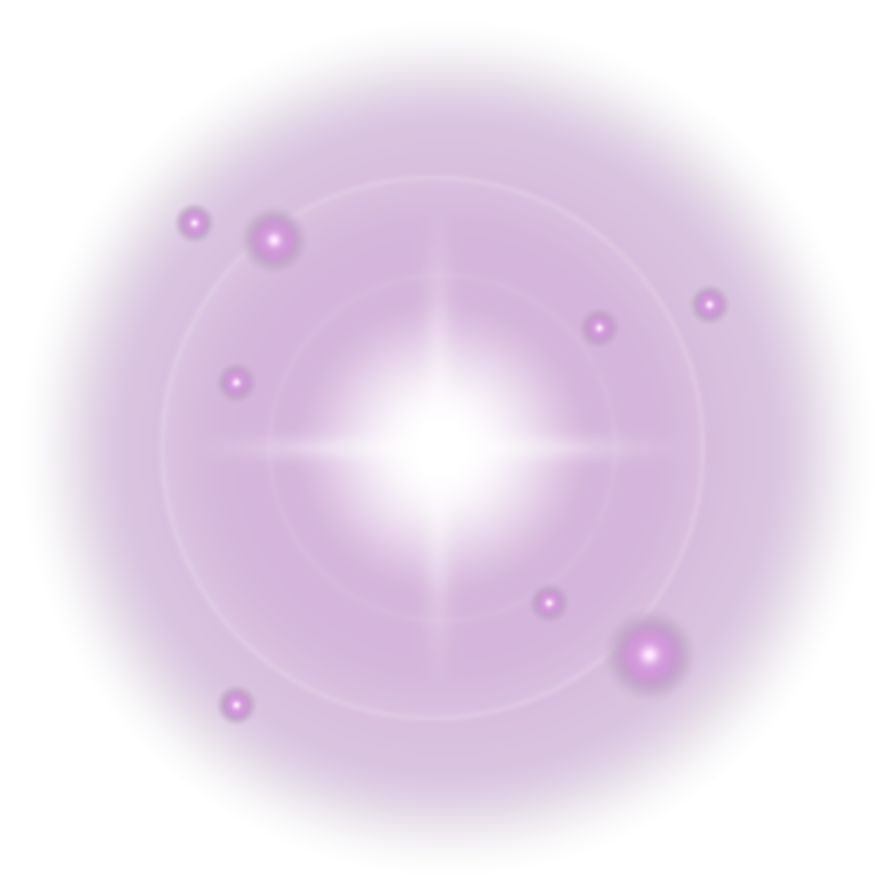
Give the GLSL for this background, as a three.js fragment shader.

```glsl
varying vec2 vUv;

const vec3 WHITE = vec3(1.0);
const vec3 LILAC = vec3(0.835, 0.71, 0.86);
const vec3 MAUVE = vec3(0.85, 0.765, 0.875);
const vec3 ASH = vec3(0.82, 0.79, 0.83);
const vec3 ORCHID = vec3(0.82, 0.59, 0.855);
const vec3 ORB_RIM = vec3(0.745, 0.635, 0.775);
const vec3 ORB_HEART = vec3(1.0, 0.91, 1.0);

const int ORB_COUNT = 8;

// Opacity of a disc that fades between two radii
float softDisc(float dist, float inner, float outer) {
  return 1.0 - smoothstep(inner, outer, dist);
}

// Thin soft circle
float ring(vec2 p, vec2 center, float radius, float width) {
  float offset = (length(p - center) - radius) / width;
  return exp(-offset * offset);
}

// Light streak along x, tapering towards its ends
float streak(vec2 p, float reach, float width) {
  float across = p.y / width;
  return exp(-across * across) * softDisc(abs(p.x), 0.08, reach);
}

// Wide disc that turns grey as it fades
vec3 addHalo(vec3 base, float dist) {
  vec3 tint = mix(LILAC, MAUVE, smoothstep(0.22, 0.36, dist));
  tint = mix(tint, ASH, smoothstep(0.37, 0.47, dist));
  return mix(base, tint, softDisc(dist, 0.35, 0.485));
}

// Glowing bead: pale heart, orchid body, dusky rim
vec3 addOrb(vec3 base, vec2 p, vec3 orb) {
  float dist = length(p - orb.xy) / orb.z;
  vec3 tint = mix(ORCHID, ORB_RIM, smoothstep(0.3, 0.8, dist));
  tint = mix(tint, ORB_HEART, exp(-dist * dist * 28.0));
  return mix(base, tint, softDisc(dist, 0.5, 1.05));
}

void main() {
  vec3 color = addHalo(WHITE, length(vUv - vec2(0.5)));

  // Concentric rings
  vec2 ringCenter = vec2(0.483, 0.5);
  float ringDist = length(vUv - ringCenter);
  color = mix(color, WHITE, 0.05 * softDisc(ringDist, 0.297, 0.305) * smoothstep(0.25, 0.303, ringDist));
  color = mix(color, WHITE, 0.14 * ring(vUv, ringCenter, 0.302, 0.004));
  color = mix(color, WHITE, 0.06 * ring(vUv, vec2(0.494, 0.5), 0.193, 0.005));

  // Crossed streaks
  vec2 fromStar = vUv - vec2(0.489, 0.5);
  color = mix(color, WHITE, 0.42 * streak(fromStar, 0.3, 0.014));
  color = mix(color, WHITE, 0.34 * streak(fromStar.yx, 0.3, 0.016));

  // Bright core
  float core = pow(softDisc(length(vUv - vec2(0.494, 0.5)), 0.02, 0.17), 0.8);
  color = mix(color, WHITE, core);

  // Scattered orbs: center and radius
  vec3 orbs[ORB_COUNT];
  orbs[0] = vec3(0.217, 0.751, 0.0235);
  orbs[1] = vec3(0.306, 0.732, 0.039);
  orbs[2] = vec3(0.669, 0.634, 0.0235);
  orbs[3] = vec3(0.792, 0.660, 0.0235);
  orbs[4] = vec3(0.264, 0.573, 0.0235);
  orbs[5] = vec3(0.613, 0.327, 0.0235);
  orbs[6] = vec3(0.725, 0.269, 0.0535);
  orbs[7] = vec3(0.264, 0.213, 0.0235);
  for (int i = 0; i < ORB_COUNT; i++) {
    color = addOrb(color, vUv, orbs[i]);
  }

  gl_FragColor = vec4(color, 1.0);
}
```
